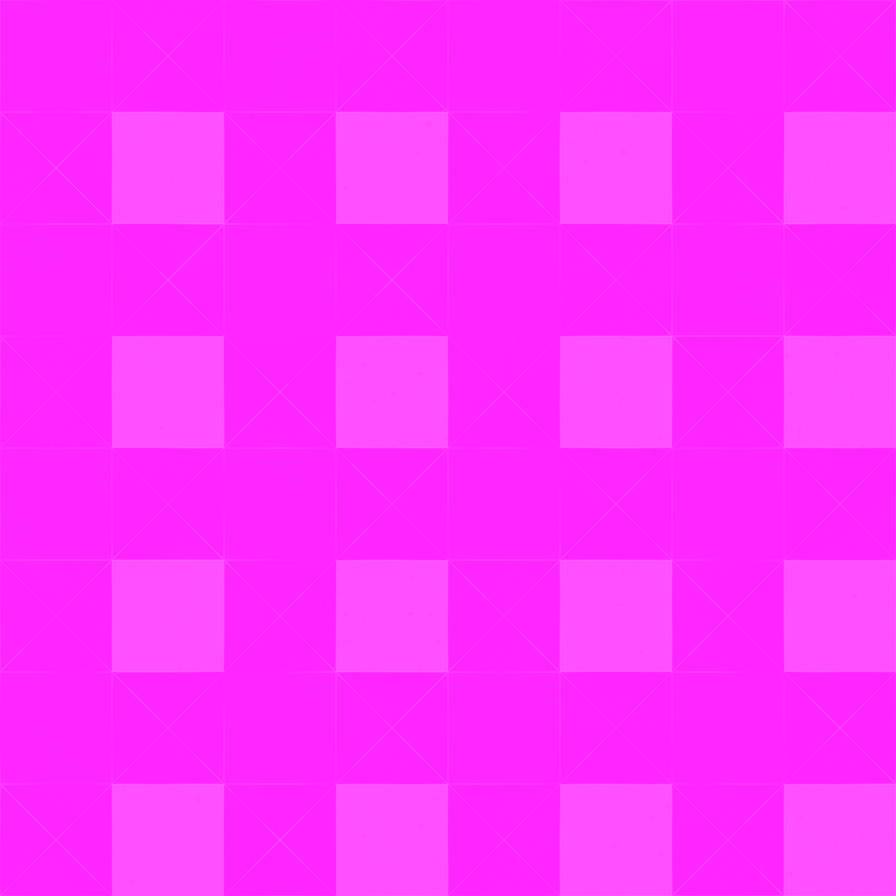
This pattern is drawn by a WebGL 2 fragment shader. Its source:

```glsl
#version 300 es
precision highp float;
// Magenta gingham of 4 by 4 repeats, with faint hairline seams and crossed diagonals.

uniform vec2 u_resolution;
out vec4 fragColor;

const float REPEATS = 4.0;
const float CELLS = 2.0 * REPEATS;
const float HAIRLINE = 0.0010;
const vec3 BASE = vec3(1.0, 0.15, 1.0);
const vec3 LIGHT = vec3(1.0, 0.31, 1.0);
const vec3 SEAM = vec3(1.0, 0.62, 1.0);

// Unit gradient at a lattice point, repeating after the given period
vec2 gradientAt(vec2 lattice, float period) {
    uvec2 k = uvec2(mod(lattice, period));
    uint h = k.x * 73856093u ^ k.y * 19349663u;
    h = (h ^ (h >> 15)) * 73244475u;
    h = (h ^ (h >> 13)) * 73244475u;
    float angle = float((h >> 8) & 65535u) / 65536.0 * 6.28319;
    return vec2(cos(angle), sin(angle));
}

// Gradient noise that wraps over the canvas, about -0.7 to 0.7
float wrappedNoise(vec2 uv, float period) {
    vec2 p = uv * period;
    vec2 i = floor(p), f = p - i;
    vec2 blend = f * f * f * (f * (f * 6.0 - 15.0) + 10.0);
    vec2 e = vec2(1.0, 0.0);
    float a = dot(gradientAt(i, period), f);
    float b = dot(gradientAt(i + e.xy, period), f - e.xy);
    float c = dot(gradientAt(i + e.yx, period), f - e.yx);
    float d = dot(gradientAt(i + e.xx, period), f - e.xx);
    return mix(mix(a, b, blend.x), mix(c, d, blend.x), blend.y);
}

// Smoothed band filling half of each repeat around a centre
float halfBand(float x, float centre, float pixel) {
    float d = abs(fract(x * REPEATS - centre + 0.5) - 0.5);
    float soft = 0.5 * pixel * REPEATS;
    return smoothstep(-soft, soft, 0.25 - d);
}

// Thin line whose strength fades when it is narrower than a pixel
float hairline(float dist, float width, float pixel) {
    float drawn = max(width, pixel);
    return (1.0 - smoothstep(0.0, drawn, dist)) * min(1.0, width / drawn);
}

void main() {
    vec2 uv = gl_FragCoord.xy / u_resolution;
    float pixel = 1.0 / min(u_resolution.x, u_resolution.y);

    // Light squares and the position inside each cell
    float light = halfBand(uv.x, 0.75, pixel) * halfBand(uv.y, 0.25, pixel);
    vec2 cell = floor(uv * CELLS);
    vec2 local = abs(fract(uv * CELLS) - 0.5);
    float crossed = 1.0 - mod(cell.x + cell.y, 2.0);

    // Broad tint and fine paper specks
    float cloud = wrappedNoise(uv, 11.0);
    float grain = wrappedNoise(uv, 151.0);
    float speck = smoothstep(0.38, 0.60, wrappedNoise(uv, 97.0));
    vec3 color = mix(BASE, LIGHT, light);
    color.g += 0.005 * cloud - 0.004 * crossed;
    color.g += mix(0.004, 0.009, light) * grain - 0.025 * speck * light;

    // Worn seams along cell edges and diagonals of alternate cells
    float wear = smoothstep(-0.35, 0.45, wrappedNoise(uv + 0.037, 13.0));
    float edge = hairline((0.5 - max(local.x, local.y)) / CELLS, HAIRLINE, pixel);
    float diagonal = hairline(abs(local.x - local.y) * 0.7071 / CELLS, HAIRLINE, pixel);
    float seam = max(edge * 0.36, diagonal * crossed * 0.34);
    color = mix(color, SEAM, seam * mix(0.2, 1.0, wear));

    fragColor = vec4(clamp(color, 0.0, 1.0), 1.0);
}
```
